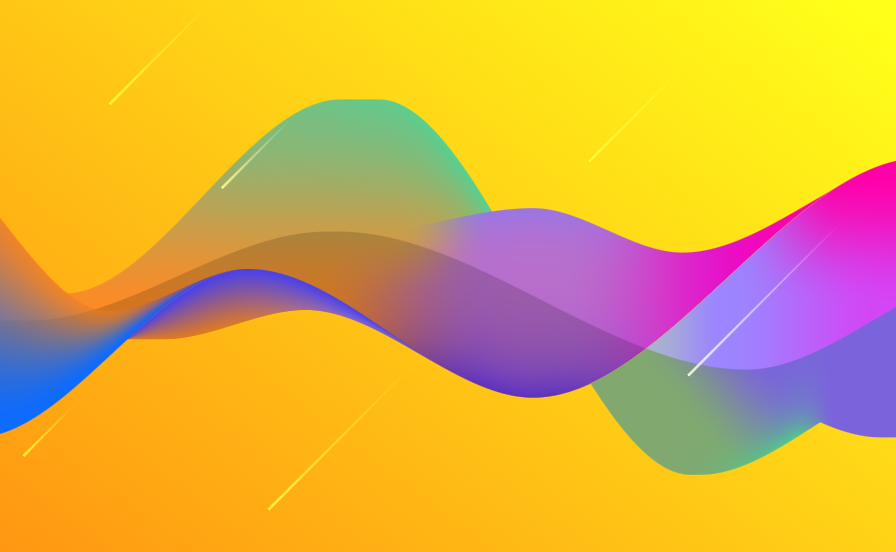
Give the GLSL for this background, as a Shadertoy shader.

```glsl
#define CANVAS vec2(7.68, 4.72)
#define SHADE 0.84
#define STREAK_WIDTH 0.011
#define STREAK_COUNT 6

const vec3 AMBER = vec3(1.0, 0.59, 0.07);
const vec3 YELLOW = vec3(1.0, 1.0, 0.10);
const vec3 ORANGE = vec3(1.0, 0.54, 0.14);
const vec3 SAGE = vec3(0.54, 0.71, 0.47);
const vec3 MINT = vec3(0.33, 0.82, 0.57);
const vec3 ORCHID = vec3(0.75, 0.44, 0.78);
const vec3 PERIWINKLE = vec3(0.61, 0.52, 1.0);
const vec3 VIOLET = vec3(0.43, 0.23, 0.90);
const vec3 INDIGO = vec3(0.48, 0.39, 0.86);
const vec3 MAGENTA = vec3(0.90, 0.06, 0.80);
const vec3 ROSE = vec3(1.0, 0.0, 0.66);
const vec3 BLUE = vec3(0.05, 0.42, 1.0);

// Streak heads (xy) and lengths (z)
const vec3 STREAKS[STREAK_COUNT] = vec3[](
    vec3(0.94, 3.83, 1.28), vec3(1.90, 3.11, 0.85), vec3(5.05, 3.34, 1.22),
    vec3(5.90, 1.51, 1.84), vec3(2.30, 0.36, 1.77), vec3(0.20, 0.82, 0.64));

// Antialiased coverage of the side where d is positive
float cover(float d) {
    return clamp(d / max(fwidth(d), 1e-5) + 0.5, 0.0, 1.0);
}

// Eased change of height between two crests
float rise(float x, float from, float to, float height) {
    return height * smoothstep(from, to, x);
}

// Exponential glow above a distance of zero
float glow(float d, float falloff) {
    return exp(-max(d, 0.0) * falloff);
}

// Wave outlines
float hillCurve(float x) {
    return 2.21 + rise(x, 0.55, 2.92, 1.66) - rise(x, 3.25, 5.92, 3.21) + rise(x, 6.0, 8.0, 0.86);
}
float bellyCurve(float x) {
    return 1.82 + rise(x, 1.4, 2.62, 0.25) - rise(x, 2.62, 4.57, 0.75) + rise(x, 4.57, 7.9, 2.05);
}
float blueCurve(float x) {
    return 0.98 + rise(x, -0.2, 2.13, 1.44) - rise(x, 2.13, 4.57, 1.10);
}
float leftCurve(float x) {
    return 3.62 - rise(x, -0.9, 0.93, 1.56) + rise(x, 0.93, 2.13, 0.36);
}
float purpleCurve(float x) {
    return 2.72 + rise(x, 3.0, 4.57, 0.22) - rise(x, 4.57, 5.85, 0.38) + rise(x, 5.85, 8.0, 0.83);
}
float shadeCurve(float x) {
    return 1.98 + rise(x, 0.25, 2.8, 0.76) - rise(x, 2.9, 6.4, 1.18) + rise(x, 6.4, 8.6, 0.86);
}

void mainImage(out vec4 fragColor, in vec2 fragCoord) {
    vec2 uv = fragCoord / iResolution.xy;
    vec2 p = uv * CANVAS;
    float x = p.x, y = p.y;
    float hill = hillCurve(x), belly = bellyCurve(x), blue = blueCurve(x);
    float left = leftCurve(x), purple = purpleCurve(x);
    float shaded = cover(shadeCurve(x) - y);

    // Background
    vec3 col = mix(AMBER, YELLOW, clamp(0.57 * uv.x + 0.46 * uv.y, 0.0, 1.0));

    // Green hill
    vec3 hillCol = mix(ORANGE, SAGE, smoothstep(1.9, 3.8, y));
    hillCol = mix(hillCol, MINT, glow(hill - y, 2.5) * smoothstep(1.5, 4.0, x));
    float aboveBelly = cover(y - belly);
    col = mix(col, hillCol * mix(1.0, SHADE, shaded), cover(hill - y) * aboveBelly);

    // Purple wave, dissolving into the hill on its left
    vec3 purpleCol = mix(ORCHID, MAGENTA, smoothstep(4.8, 6.4, x));
    purpleCol = mix(purpleCol, ROSE, smoothstep(6.0, 7.0, x));
    float leftward = 1.0 - smoothstep(4.6, 5.8, x);
    purpleCol = mix(purpleCol, INDIGO + 0.08, 0.8 * glow(purple - y, 4.0) * leftward);
    purpleCol = mix(purpleCol, VIOLET, glow(y - belly, 3.0) * leftward);
    float softEdge = smoothstep(0.0, 0.6, purple - y);
    float edge = mix(softEdge, cover(purple - y), smoothstep(3.4, 4.25, x));
    float fade = smoothstep(2.7, 4.2, x);
    col = mix(col, purpleCol * mix(1.0, SHADE, shaded), edge * fade * aboveBelly);

    // Right wave: pink and violet above the shade line, green lobe below
    float skirt = 1.72 - rise(x, 5.6, 7.55, 0.74);
    float base = x < 6.5 ? hill : min(hill, skirt);
    vec3 upper = mix(mix(SAGE, PERIWINKLE, 0.5) + 0.08, PERIWINKLE, smoothstep(5.6, 6.2, x));
    upper = mix(upper, vec3(0.83, 0.27, 0.96), smoothstep(6.2, 7.6, x));
    upper = mix(upper, ROSE, smoothstep(2.1, 3.3, y) * smoothstep(6.2, 7.2, x));
    vec3 lower = mix(SAGE * 0.93, INDIGO, smoothstep(6.0, 7.1, x + 0.8 * (y - 1.0)));
    float rim = smoothstep(5.8, 6.8, x) * (1.0 - smoothstep(6.8, 7.15, x));
    lower = mix(lower, MINT * 0.96, rim * glow(y - hill, 5.0));
    col = mix(col, mix(upper, lower, shaded), cover(belly - y) * cover(y - base));

    // Blue fold, warm along its lower rim
    float foldT = clamp((y - blue) / min(belly - blue, -0.02), 0.0, 1.0);
    vec3 foldRim = mix(ORANGE * 0.88, INDIGO, smoothstep(1.8, 3.2, x));
    vec3 foldCol = mix(vec3(0.28, 0.25, 0.93), foldRim, foldT);
    float foldFade = 1.0 - smoothstep(3.0, 4.3, x);
    col = mix(col, foldCol, cover(blue - y) * aboveBelly * foldFade);

    // Left ribbon, orange to blue
    float ribbonT = clamp((left - y) / max(left - blue, 0.02), 0.0, 1.0);
    vec3 ribbonCol = mix(ORANGE * 0.96, BLUE, smoothstep(-0.1, 1.0, ribbonT));
    ribbonCol = mix(ribbonCol, vec3(0.28, 0.25, 0.93), smoothstep(0.9, 2.1, x));
    ribbonCol *= mix(1.0, 0.92, shaded * (1.0 - ribbonT));
    col = mix(col, ribbonCol, cover(left - y) * cover(y - blue) * step(x, 2.13));

    // Diagonal streaks that taper and fade from the head
    for (int i = 0; i < STREAK_COUNT; i++) {
        vec2 q = (p - STREAKS[i].xy) * 0.70711;
        float along = (q.x + q.y) / STREAKS[i].z;
        float taper = clamp(1.0 - along, 0.0, 1.0);
        float line = cover(STREAK_WIDTH * (0.5 + 0.5 * taper) - abs(q.y - q.x));
        vec3 tint = mix(vec3(1.0, 1.0, 0.25), vec3(1.0), smoothstep(0.15, 0.7, col.b));
        col = mix(col, tint, line * taper * step(0.0, along) * 0.9);
    }

    fragColor = vec4(col, 1.0);
}
```
